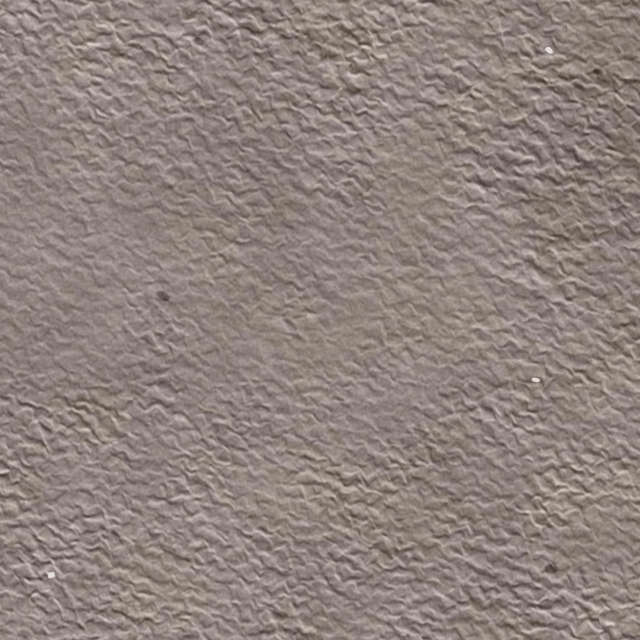
This texture is drawn by a three.js fragment shader. Its source:

```glsl
// Draws a rough, flaky grey-brown stone surface lit at a grazing angle.
varying vec2 vUv;

const vec3 STONE = vec3(0.563, 0.515, 0.496);
const vec3 OCHRE_SHIFT = vec3(0.003, 0.002, -0.017);
const vec3 MAUVE_SHIFT = vec3(0.000, -0.004, 0.012);
const vec3 CHIP_WHITE = vec3(0.90, 0.87, 0.85);
const vec2 GRAIN_AXIS = vec2(0.906, -0.423);
const vec2 LIGHT_DIR = vec2(0.24, 0.97);

float hash(vec2 cell, float seed) {
  vec3 q = fract(vec3(cell.xyx + seed * 7.31) * vec3(0.1031, 0.1030, 0.0973));
  q += dot(q, q.yzx + 33.33);
  return fract((q.x + q.y) * q.z);
}

float cornerSlope(vec2 cell, vec2 offset, float seed) {
  float angle = 6.28319 * hash(cell, seed);
  return dot(vec2(cos(angle), sin(angle)), offset);
}

float gradientNoise(vec2 p, float seed) {
  vec2 cell = floor(p);
  vec2 f = fract(p);
  vec2 u = f * f * f * (f * (f * 6.0 - 15.0) + 10.0);
  vec2 e = vec2(1.0, 0.0);
  float low = mix(cornerSlope(cell, f, seed),
                  cornerSlope(cell + e.xy, f - e.xy, seed), u.x);
  float high = mix(cornerSlope(cell + e.yx, f - e.yx, seed),
                   cornerSlope(cell + e.xx, f - e.xx, seed), u.x);
  return mix(low, high, u.y);
}

// Coordinates along and across the grain, so that flakes become elongated.
vec2 alongGrain(vec2 p, vec2 frequency) {
  vec2 across = vec2(-GRAIN_AXIS.y, GRAIN_AXIS.x);
  return vec2(dot(p, GRAIN_AXIS), dot(p, across)) * frequency;
}

// Height of the surface: broad lumps, flakes with broken edges, fine crumbs.
float stoneHeight(vec2 p, float lumpiness) {
  vec2 warp = vec2(gradientNoise(p * 55.0, 1.0), gradientNoise(p * 55.0, 2.0));
  vec2 q = p + 0.008 * warp;
  float lumps = gradientNoise(alongGrain(q, vec2(24.0, 36.0)), 3.0);
  float flakes = gradientNoise(alongGrain(q, vec2(48.0, 68.0)), 4.0);
  float crumbs = gradientNoise(alongGrain(q, vec2(92.0, 128.0)), 5.0);
  float brokenEdge = 0.22 * smoothstep(-0.09, 0.09, flakes + 0.3 * crumbs);
  return lumpiness * lumps + flakes + brokenEdge + 0.5 * crumbs;
}

// Brightness of the slope facing the light, softly limited.
float reliefShade(vec2 p, float reach, float lumpiness) {
  vec2 stepToLight = LIGHT_DIR * reach;
  float slope = stoneHeight(p - stepToLight, lumpiness)
              - stoneHeight(p + stepToLight, lumpiness);
  return slope / (1.0 + 0.4 * abs(slope));
}

float segmentDistance(vec2 p, vec2 a, vec2 b) {
  vec2 ab = b - a;
  return length(p - a - ab * clamp(dot(p - a, ab) / dot(ab, ab), 0.0, 1.0));
}

// Irregular spots, at most one in each cell of a jittered grid.
float scatteredSpots(vec2 p, float cells, float chance, float radius, float seed) {
  vec2 cell = floor(p * cells);
  vec2 jitter = vec2(hash(cell, seed), hash(cell, seed + 1.0));
  vec2 center = (cell + 0.25 + 0.5 * jitter) / cells;
  float present = step(hash(cell, seed + 2.0), chance);
  float size = radius * mix(0.6, 1.0, hash(cell, seed + 3.0));
  vec2 offset = alongGrain(p - center, vec2(0.8, 1.3));
  float ragged = length(offset) + 0.5 * size * gradientNoise(p / radius, seed);
  return present * (1.0 - smoothstep(0.5 * size, size, ragged));
}

void main() {
  vec2 p = vUv;

  // A worn band runs in from the left; the rest is rougher, in clumps.
  float wobble = 0.12 * gradientNoise(p * 5.0, 6.0);
  float bandDistance = segmentDistance(p, vec2(0.0, 0.64), vec2(0.55, 0.50));
  float worn = 1.0 - smoothstep(0.04, 0.38, bandDistance + wobble);
  float clumps = 1.0 + 0.8 * gradientNoise(p * 10.0, 12.0);
  float roughness = mix(1.12, 0.68, worn) * clumps;
  float lumpiness = mix(0.4, 1.2, smoothstep(0.2, 1.0, 0.5 * p.x + 0.6 * p.y));

  // Light and shade of the relief, broad unevenness and fine grain.
  float shade = 0.255 * roughness * reliefShade(p, 0.0022, lumpiness);
  shade += 0.035 * gradientNoise(p * 3.5, 7.0);
  shade += 0.045 * gradientNoise(p * 11.0, 8.0);
  shade += 0.06 * gradientNoise(p * 190.0, 9.0);
  shade -= 0.035 * (1.0 - smoothstep(0.0, 0.4, distance(p, vec2(1.0, 0.82))));

  // Pale flakes and dark pits.
  shade += 0.07 * scatteredSpots(p, 13.0, 0.14, 0.012, 20.0);
  shade -= 0.17 * scatteredSpots(p, 5.0, 0.16, 0.014, 30.0);

  // Ochre and mauve mineral patches, with more ochre to the right.
  float mineral = gradientNoise(p * 7.0, 10.0)
                + 0.9 * gradientNoise(alongGrain(p, vec2(30.0, 42.0)), 11.0);
  float ochre = smoothstep(-0.45, 0.55, mineral + 0.35 * (p.x - 0.5));
  vec3 color = STONE + shade + mix(MAUVE_SHIFT, OCHRE_SHIFT, ochre);

  // A few small white chips.
  float chips = scatteredSpots(p, 4.0, 0.15, 0.008, 40.0);
  color = mix(color, CHIP_WHITE, chips);

  gl_FragColor = vec4(clamp(color, 0.0, 1.0), 1.0);
}
```
